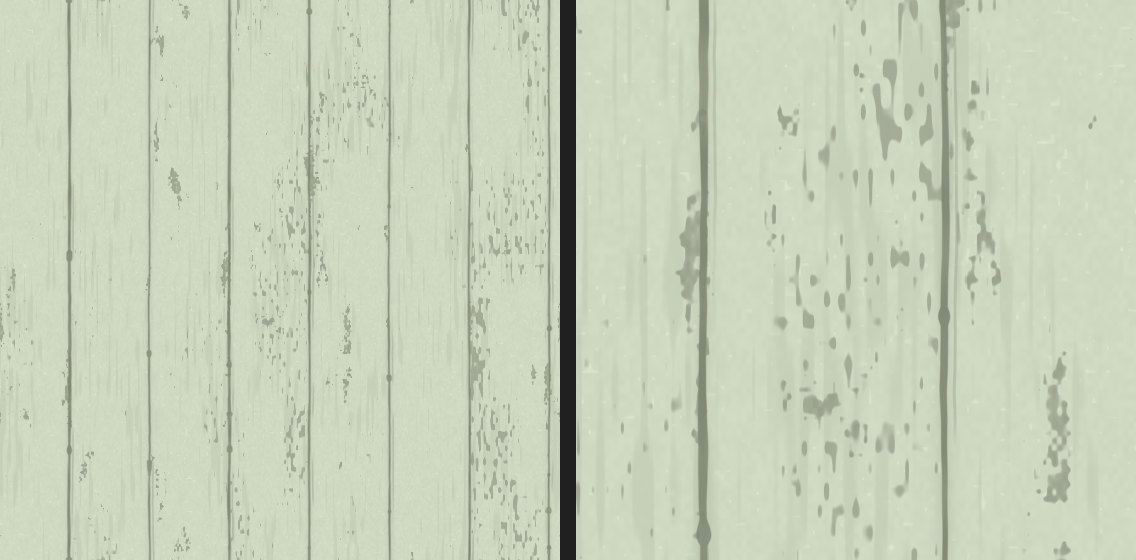
Left, the full canvas; right, a detail of the centre.
Give the GLSL for this texture, as a WebGL 1 fragment shader.

```glsl
precision highp float;

uniform vec2 u_resolution;

const float PLANKS = 7.0;
const float FIRST_GROOVE = 0.866;   // in plank widths from the left edge
const float TAU = 6.28318;

const vec3 PAINT = vec3(0.812, 0.852, 0.762);
const vec3 FADED = vec3(0.765, 0.805, 0.715);
const vec3 WORN = vec3(0.60, 0.63, 0.555);
const vec3 GROOVE = vec3(0.50, 0.53, 0.455);

// Per plank or groove: first four, then last three
const vec4 FLAKES_A = vec4(0.60, 0.25, 0.75, 0.30);
const vec3 FLAKES_B = vec3(1.00, 0.12, 0.25);
const vec4 FLAKE_HEIGHT_A = vec4(0.53, 0.20, 0.80, 0.62);
const vec3 FLAKE_HEIGHT_B = vec3(0.66, 0.97, 0.45);
const vec4 SPECKS_A = vec4(0.25, 0.50, 0.35, 0.75);
const vec3 SPECKS_B = vec3(0.45, 0.05, 1.00);
const vec4 GROOVE_WIDTH_A = vec4(0.0015, 0.0025, 0.0014, 0.0026);
const vec3 GROOVE_WIDTH_B = vec3(0.0020, 0.0016, 0.0018);

float pick(vec4 a, vec3 b, float i) {
    return dot(a, vec4(equal(vec4(0.0, 1.0, 2.0, 3.0), vec4(i))))
         + dot(b, vec3(equal(vec3(4.0, 5.0, 6.0), vec3(i))));
}

float hash(vec2 p) {
    vec3 q = fract(vec3(p.xyx) * 0.1031);
    q += dot(q, q.yzx + 33.33);
    return fract((q.x + q.y) * q.z);
}

// Value noise that wraps after the given whole number of cells
float noise(vec2 p, vec2 period, float seed) {
    vec2 cell = floor(p);
    vec2 f = p - cell;
    f = f * f * (3.0 - 2.0 * f);
    vec2 lo = mod(cell, period) + seed;
    vec2 hi = mod(cell + 1.0, period) + seed;
    return mix(mix(hash(lo), hash(vec2(hi.x, lo.y)), f.x),
               mix(hash(vec2(lo.x, hi.y)), hash(hi), f.x), f.y);
}

float grain(vec2 uv, vec2 cells, float seed) {
    return noise(uv * cells, cells, seed);
}

// Noise running along one groove
float along(float groove, float y, float cells, float seed) {
    return noise(vec2(groove, y * cells), vec2(PLANKS, cells), seed);
}

void main() {
    vec2 uv = gl_FragCoord.xy / u_resolution;
    float pixel = 1.0 / u_resolution.x;

    // Plank and nearest groove
    float s = uv.x * PLANKS - FIRST_GROOVE + 1.0;
    float plank = mod(floor(s), PLANKS);
    float groove = mod(floor(s + 0.5), PLANKS);
    float d = (fract(s + 0.5) - 0.5) / PLANKS;
    d += (along(groove, uv.y, 9.0, 11.0) - 0.5) * 0.0022
       + (along(groove, uv.y, 60.0, 23.0) - 0.5) * 0.0008;
    float edge = abs(d);

    // Mottled paint with pale flecks and faint long streaks
    float grit = grain(uv, vec2(330.0, 230.0), 5.0);
    float mottle = grain(uv, vec2(90.0, 60.0), 41.0);
    vec3 color = PAINT + (mottle - 0.5) * 0.012 + (grit - 0.5) * 0.022;
    color += 0.035 * smoothstep(0.88, 0.97, grain(uv, vec2(240.0, 220.0), 61.0));
    float region = grain(uv, vec2(21.0, 5.0), 17.0);
    float streak = 0.6 * grain(uv, vec2(230.0, 16.0), 29.0) + 0.4 * region;
    color = mix(color, FADED, 0.75 * smoothstep(0.60, 0.76, streak));

    // Fine specks along the wood grain
    float specks = pick(SPECKS_A, SPECKS_B, plank);
    float speck = 0.62 * grain(uv, vec2(230.0, 80.0), 73.0) + 0.38 * region;
    float limit = mix(0.88, 0.70, specks);
    color = mix(color, WORN, 0.8 * smoothstep(limit, limit + 0.09, speck));

    // Flaked patches, gathered at one height on each plank and near the edges
    float flakes = pick(FLAKES_A, FLAKES_B, plank);
    float height = pick(FLAKE_HEIGHT_A, FLAKE_HEIGHT_B, plank);
    float flake = 0.52 * grain(uv, vec2(42.0, 12.0), 83.0)
                + 0.30 * grain(uv, vec2(125.0, 42.0), 97.0)
                + 0.18 * grit
                + 0.07 * cos(TAU * (uv.y - height))
                + 0.13 * exp(-edge / 0.005);
    limit = mix(0.87, 0.73, flakes);
    float bare = smoothstep(limit, limit + 0.06, flake);
    color = mix(color, WORN, bare * (0.55 + 0.45 * grit));

    // Broken hairline beside the groove
    float hairline = 1.0 - smoothstep(0.0004, 0.0008 + pixel, abs(d - 0.0065));
    hairline *= smoothstep(0.45, 0.75, along(groove, uv.y, 14.0, 107.0));
    color = mix(color, WORN, 0.45 * hairline);

    // Soft shade and dark groove, widened here and there by chips
    float width = pick(GROOVE_WIDTH_A, GROOVE_WIDTH_B, groove);
    width *= 0.75 + 0.5 * along(groove, uv.y, 20.0, 131.0);
    float chip = smoothstep(0.86, 0.97, along(groove, uv.y, 46.0, 149.0));
    width += 0.0030 * chip * step(0.5, along(groove, uv.y, 7.0, 157.0));
    color = mix(color, WORN, 0.45 * exp(-edge / 0.0032));
    float line = 1.0 - smoothstep(width - pixel, width + pixel, edge);
    float depth = 0.72 + 0.28 * along(groove, uv.y, 35.0, 163.0);
    color = mix(color, GROOVE, line * depth);

    gl_FragColor = vec4(color, 1.0);
}
```
